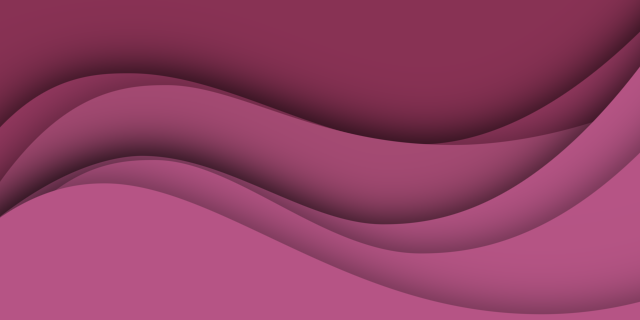
Reproduce this background procedurally as a Shadertoy shader.

```glsl
// Layered paper waves in plum and pink: five sheets stacked back to front.
// Each sheet's top edge is a crest-to-trough ease with power-law flanks;
// each sheet casts a soft shadow upward onto the sheets behind it.

// Height of an edge over x in 0..2. Ends hold the heights at x = 0 and x = 2,
// powers bend the two flanks, skew shifts the steepest part of the descent.
float waveHeight(float x, vec2 crest, vec2 trough, vec2 ends, vec2 powers, float skew) {
    float t = clamp((x - crest.x) / (trough.x - crest.x), 0.0, 1.0);
    t += skew * t * (1.0 - t);
    float left = max(crest.x - x, 0.0) / crest.x;
    float right = max(x - trough.x, 0.0) / (2.0 - trough.x);
    return mix(crest.y, trough.y, smoothstep(0.0, 1.0, t))
         + (ends.x - crest.y) * pow(left, powers.x)
         + (ends.y - trough.y) * pow(right, powers.y);
}

// Darkens what lies above the edge, then covers what lies below it.
void addSheet(inout vec3 color, vec2 p, float height, vec3 sheetColor, float shadow) {
    float slope = dFdx(height) / dFdx(p.x);
    float dist = (p.y - height) / length(vec2(1.0, slope));
    float pixel = 1.0 / iResolution.y;
    color *= 1.0 - shadow * exp(-pow(max(dist, 0.0) / 0.07, 1.3));
    color = mix(color, sheetColor, smoothstep(0.75 * pixel, -0.75 * pixel, dist));
}

void mainImage(out vec4 fragColor, in vec2 fragCoord) {
    vec2 p = fragCoord / iResolution.xy * vec2(2.0, 1.0);
    vec3 wine = vec3(0.535, 0.195, 0.33);
    vec3 plum = vec3(0.59, 0.225, 0.38);
    vec3 mauve = vec3(0.645, 0.29, 0.45);
    vec3 pink = vec3(0.712, 0.33, 0.52);
    vec3 color = wine;

    // Upper pair of sheets
    float edge = waveHeight(p.x, vec2(0.404, 0.771), vec2(1.315, 0.549),
                            vec2(0.602, 0.901), vec2(2.5, 1.9), 0.0);
    addSheet(color, p, edge, plum, 0.42);
    edge = waveHeight(p.x, vec2(0.521, 0.734), vec2(1.419, 0.547),
                      vec2(0.432, 0.672), vec2(2.4, 1.9), 0.35);
    addSheet(color, p, edge, mauve, 0.22);

    // Lower three sheets share one pink, parted by their shadows
    edge = waveHeight(p.x, vec2(0.443, 0.513), vec2(1.198, 0.299),
                      vec2(0.323, 0.792), vec2(1.8, 2.13), -0.06);
    addSheet(color, p, edge, pink, 0.42);
    edge = waveHeight(p.x, vec2(0.482, 0.5), vec2(1.315, 0.208),
                      vec2(0.224, 0.523), vec2(2.4, 2.13), 0.08);
    addSheet(color, p, edge, pink, 0.3);
    edge = waveHeight(p.x, vec2(0.326, 0.427), vec2(1.693, 0.018),
                      vec2(0.32, 0.057), vec2(2.1, 2.0), 0.27);
    addSheet(color, p, edge, pink, 0.28);

    fragColor = vec4(color, 1.0);
}
```
